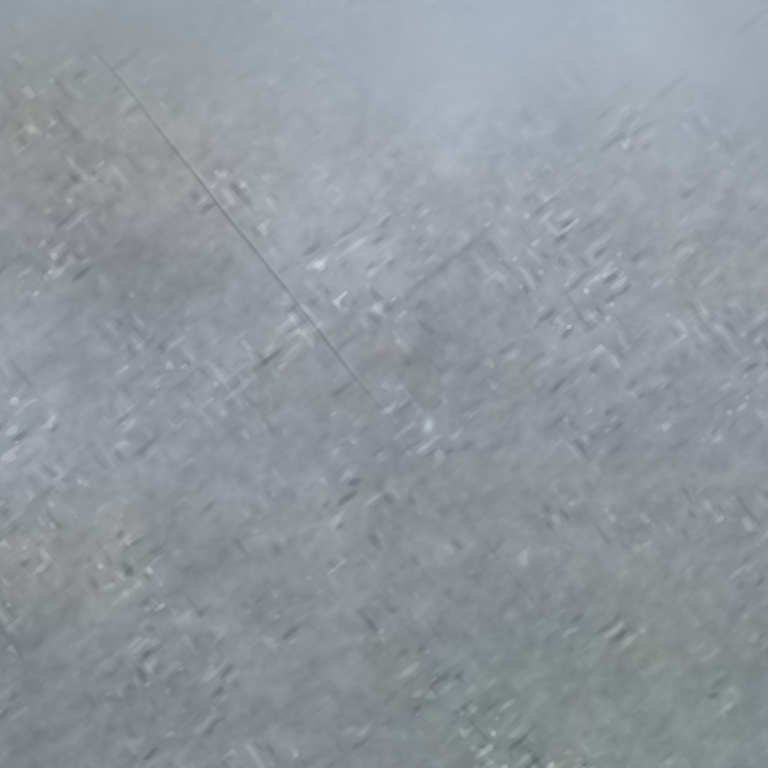
A WebGL 2 fragment shader for this texture:

```glsl
#version 300 es
precision highp float;
// Worn grey stone tiles laid on the diagonal under soft light from above.
// A turned, staggered grid gives faint seams; layered noise gives clouds,
// mottled grain and short embossed flecks that gather in patches.
uniform vec2 u_resolution;
out vec4 outColor;

const vec3 SHADE_GREY = vec3(0.515, 0.545, 0.565);
const vec3 MID_GREY   = vec3(0.578, 0.598, 0.632);
const vec3 SKY_GREY   = vec3(0.645, 0.695, 0.740);
const vec3 WARM_TINT  = vec3(0.016, 0.002, -0.026);
const vec3 GREEN_TINT = vec3(-0.006, 0.002, -0.016);

const vec2 ALONG = vec2(0.783, 0.622);        // direction of one seam family
const vec2 ACROSS = vec2(0.622, -0.783);      // direction of the other
const vec2 TILE_SIZE = vec2(0.82, 0.86);
const vec2 TILE_CORNER = vec2(0.679, 0.152);  // where two seams meet
const float STAGGER = 0.09;

float hash(vec2 cell) {
  vec3 q = fract(cell.xyx * vec3(0.1031, 0.1030, 0.0973));
  q += dot(q, q.yzx + 33.33);
  return fract((q.x + q.y) * q.z);
}

float noise(vec2 p) {
  vec2 i = floor(p), f = fract(p);
  f = f * f * (3.0 - 2.0 * f);
  float low = mix(hash(i), hash(i + vec2(1, 0)), f.x);
  float high = mix(hash(i + vec2(0, 1)), hash(i + vec2(1, 1)), f.x);
  return mix(low, high, f.y);
}

float fbm(vec2 p, int octaves) {
  float sum = 0.0, weight = 0.5, total = 0.0;
  for (int i = 0; i < octaves; i++) {
    sum += weight * noise(p);
    total += weight;
    weight *= 0.55;
    p = mat2(1.6, 1.2, -1.2, 1.6) * p + 17.3;
  }
  return sum / total;
}

// Soft round patch of light or tint, 1 at its centre
float glow(vec2 p, vec2 centre, vec2 radius) {
  vec2 d = (p - centre) / radius;
  return exp(-dot(d, d));
}

// Turns p so that x runs along the given direction
vec2 turn(vec2 p, vec2 dir) {
  return vec2(dot(p, dir), dot(p, vec2(-dir.y, dir.x)));
}

// Relief of short streaks: positive on lit edges, negative in hollows
float fleckRelief(vec2 p, vec2 dir, vec2 scale, float seed) {
  vec2 q = turn(p, dir) * scale + seed;
  q += 0.5 * (vec2(noise(p * 47.0 + seed), noise(p * 53.0 - seed)) - 0.5);
  float slope = noise(q + vec2(0.0, 0.35)) - noise(q - vec2(0.0, 0.35));
  return sign(slope) * smoothstep(0.12, 0.60, abs(slope));
}

// Signed distance to the nearest repeated line
float lineDistance(float x, float period) {
  return (fract(x / period + 0.5) - 0.5) * period;
}

// Soft dark groove with a pale lip beside it
float groove(float d, float width, float lipStrength) {
  float lip = (d - 1.9 * width) / width;
  return lipStrength * exp(-lip * lip) - exp(-d * d / (width * width));
}

vec3 lightAndTint(vec2 p) {
  float height = p.y + 0.22 * (fbm(p * 3.0 + 4.0, 3) - 0.5);
  vec3 color = mix(SHADE_GREY, MID_GREY, smoothstep(0.0, 0.68, height));
  color = mix(color, SKY_GREY, 0.55 * smoothstep(0.55, 1.05, height + 0.2 * (p.x - 0.5)));
  color += vec3(0.050, 0.062, 0.074) * glow(p, vec2(0.70, 1.0), vec2(0.26, 0.17));
  color += vec3(0.030, 0.030, 0.034) * glow(p, vec2(0.48, 0.75), vec2(0.20, 0.14));
  color -= vec3(0.050, 0.046, 0.052) * glow(p, vec2(0.0, 0.85), vec2(0.25, 0.25));
  color -= 0.040 * glow(p, vec2(0.18, 0.64), vec2(0.12, 0.07));
  color -= 0.022 * glow(p, vec2(0.62, 0.54), vec2(0.10, 0.06));
  color += vec3(0.026, 0.034, 0.042) * glow(p, vec2(0.0, 0.44), vec2(0.13, 0.13));
  float warmth = glow(p, vec2(0.16, 0.82), vec2(0.24, 0.15))
               + 0.8 * glow(p, vec2(0.05, 0.26), vec2(0.18, 0.09))
               + 0.4 * smoothstep(0.55, 0.75, fbm(p * 6.0 + 21.0, 3));
  color += WARM_TINT * warmth;
  return color + GREEN_TINT * glow(p, vec2(0.80, 0.08), vec2(0.35, 0.20));
}

void main() {
  vec2 p = gl_FragCoord.xy / u_resolution;
  float haze = 1.0 - 0.8 * smoothstep(0.80, 0.98, p.y + 0.08 * p.x);
  vec3 color = lightAndTint(p);

  // Clouds, blotches and fine grain
  float clouds = fbm(p * 7.0 + 8.0, 3) - 0.5;
  float blotches = fbm(turn(p, ALONG) * vec2(20.0, 27.0) + 5.0, 3) - 0.5;
  float grain = fbm(turn(p, ALONG) * vec2(62.0, 82.0), 2) - 0.5;
  color += 0.055 * clouds + (0.070 * blotches + 0.070 * grain) * haze;

  // Embossed flecks, gathered in patches and crossing in two directions
  float patches = smoothstep(0.48, 0.74, fbm(p * 11.0 + 31.0, 3));
  float crossed = smoothstep(0.50, 0.76, fbm(p * 12.0 + 57.0, 3));
  float relief = (0.14 + patches) * fleckRelief(p, ALONG, vec2(42.0, 88.0), 3.0)
               + (0.08 + 0.7 * crossed) * fleckRelief(p, ACROSS, vec2(50.0, 84.0), 11.0);
  color += 0.078 * relief * haze;

  // Sparse pale chips
  float chips = smoothstep(0.80, 0.96, noise(turn(p, ALONG) * vec2(64.0, 88.0) + 41.0));
  color += 0.055 * chips * haze * (0.3 + patches + crossed);
  color += vec3(0.14, 0.17, 0.17) * glow(p, vec2(0.558, 0.447), vec2(0.007, 0.009));

  // Staggered seams, worn away unevenly
  vec2 tile = turn(p, ALONG) - TILE_CORNER;
  tile.y -= STAGGER * step(tile.x, 0.0);
  tile += 0.003 * (vec2(noise(p * 24.0), noise(p * 24.0 + 9.0)) - 0.5);
  float wear = smoothstep(0.30, 0.62, fbm(p * 14.0 + 73.0, 2));
  float clear = mix(0.22, 1.0, smoothstep(0.46, 0.56, p.y)) * (1.0 - smoothstep(0.88, 0.96, p.y));
  float steep = groove(lineDistance(tile.x, TILE_SIZE.x), 0.0024, 0.35) * clear;
  float shallow = groove(lineDistance(tile.y, TILE_SIZE.y), 0.0050, 0.15);
  shallow *= mix(0.25, 0.75, step(0.0, tile.x)) * wear;
  color += 0.070 * (steep * (0.35 + 0.65 * wear) + shallow) * mix(1.0, haze, 0.6);

  outColor = vec4(clamp(color, 0.0, 1.0), 1.0);
}
```
